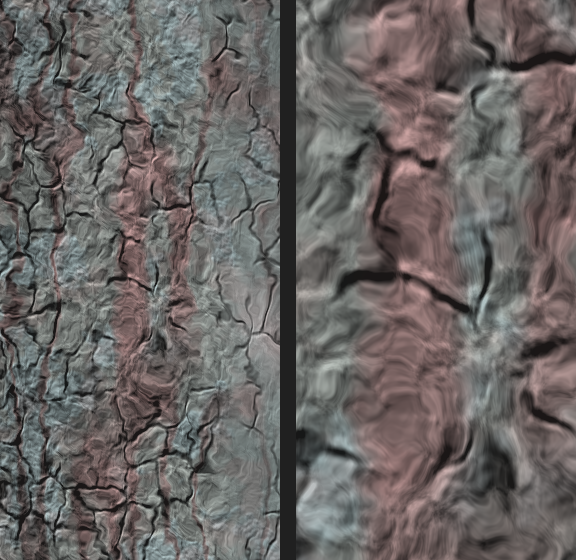
Left: the whole. Right: its middle third, enlarged.
A WebGL 1 fragment shader for this texture:

```glsl
precision highp float;
// Weathered tree bark: warped cell plates split by dark cracks and long
// reddish furrows, overgrown by flaky blue-grey lichen. A height field is
// lit from above; the right flank is smoother, with fine upright streaks.

uniform vec2 u_resolution;

#define PLATE_SCALE vec2(9.0, 6.5)
#define FURROW_SCALE vec2(9.0, 0.95)
#define GRAIN_SCALE vec2(46.0, 36.0)
#define FLAKE_SCALE 52.0
#define LIGHT_STEP vec2(-0.003, 0.007)
#define BASE_TONE 0.465
#define GRAIN_CONTRAST 0.50
#define RELIEF_CONTRAST 0.34
#define CRACK_DEPTH 0.23
#define FURROW_DEPTH 0.11

struct Bark {
  float height;
  float grain;
  float crack;
  float furrow;
  float lichen;
};

float hash(vec2 p) {
  return fract(sin(dot(p, vec2(127.1, 311.7))) * 43758.5);
}

float noise(vec2 p) {
  vec2 i = floor(p);
  vec2 f = fract(p);
  f = f * f * (3.0 - 2.0 * f);
  return mix(mix(hash(i), hash(i + vec2(1.0, 0.0)), f.x),
             mix(hash(i + vec2(0.0, 1.0)), hash(i + vec2(1.0)), f.x), f.y);
}

float fbm(vec2 p) {
  float sum = 0.0;
  float amp = 0.533;
  for (int i = 0; i < 4; i++) {
    sum += amp * noise(p);
    p = mat2(0.96, 0.28, -0.28, 0.96) * p * 2.03 + 17.3;
    amp *= 0.5;
  }
  return sum;
}

// Distances to the nearest and second nearest scattered cell centre
vec2 cells(vec2 p) {
  vec2 base = floor(p);
  vec2 nearest = vec2(8.0);
  for (int y = -1; y <= 1; y++) {
    for (int x = -1; x <= 1; x++) {
      vec2 id = base + vec2(float(x), float(y));
      float d = length(id + vec2(hash(id), hash(id + 53.7)) - p);
      nearest.y = min(nearest.y, max(nearest.x, d));
      nearest.x = min(nearest.x, d);
    }
  }
  return nearest;
}

// Smooth flank on the right side of the trunk
float flank(vec2 p) {
  return smoothstep(0.6, 0.95, p.x + 0.25 * (noise(p * 4.0) - 0.5));
}

Bark bark(vec2 p) {
  Bark b;
  float smoothSide = flank(p);
  vec2 coarse = vec2(fbm(p * vec2(8.0, 6.0)), fbm(p * 7.0 + 31.0)) - 0.5;
  vec2 fine = vec2(noise(p * 38.0), noise(p * 38.0 + 71.0)) - 0.5;
  vec2 w = p + 0.13 * coarse + 0.014 * fine;

  // Broken cracks between plates, and long upright furrows
  vec2 plate = cells(w * PLATE_SCALE);
  float broken = smoothstep(0.35, 0.6, noise(p * vec2(11.0, 8.0) + 5.0));
  b.crack = (1.0 - smoothstep(0.01, 0.17, plate.y - plate.x)) * broken;
  float valley = abs(noise(w * FURROW_SCALE + 3.0) - 0.5);
  b.furrow = (1.0 - smoothstep(0.01, 0.13, valley)) * (1.0 - 0.6 * smoothSide);

  // Rough grain, turning to upright streaks on the flank
  float streaks = fbm(w * vec2(48.0, 9.0));
  b.grain = mix(fbm(w * GRAIN_SCALE), streaks, 0.55 * smoothSide);

  // Lichen colonies of small rounded flakes
  float colony = fbm(p * vec2(7.5, 6.5) + 90.0) - 0.12 * smoothSide;
  b.lichen = smoothstep(0.5, 0.6, colony + 0.12 * fine.x) * (1.0 - 0.6 * b.furrow);
  float flake = 0.55 - cells((p + 0.012 * fine) * FLAKE_SCALE).x;

  b.height = b.grain * mix(1.0, 0.75, smoothSide) - 0.5 * b.crack
           - 0.3 * b.furrow + b.lichen * (0.2 + 0.55 * flake);
  return b;
}

float glow(vec2 p, vec2 centre, vec2 size) {
  vec2 d = (p - centre) / size;
  return exp(-dot(d, d));
}

void main() {
  vec2 p = gl_FragCoord.xy / u_resolution.x;
  Bark b = bark(p);
  float relief = b.height - bark(p + LIGHT_STEP).height;
  float smoothSide = flank(p);
  float centre = glow(p, vec2(0.46, 1.25), vec2(0.26, 0.8));

  // Tone from grain, relief, hollows and broad daylight
  float tone = BASE_TONE + GRAIN_CONTRAST * (b.grain - 0.5) * (1.0 - 0.35 * smoothSide);
  tone += RELIEF_CONTRAST * relief + 0.03 * b.lichen;
  tone -= CRACK_DEPTH * b.crack * (1.0 - 0.25 * smoothSide);
  tone -= FURROW_DEPTH * b.furrow * (1.35 - centre);
  tone += 0.16 * (fbm(p * 3.5 + 12.0) - 0.5) - 0.06 * (1.0 - smoothstep(0.0, 0.45, p.x));

  // Soft sun patches
  vec2 slant = p + vec2(0.0, 0.7 * (p.x - 0.93));
  float sun = glow(slant, vec2(0.95, 0.82), vec2(0.12, 0.14));
  sun += 0.7 * glow(p, vec2(0.0, 0.1), vec2(0.05, 0.12));
  sun += 0.4 * glow(p, vec2(0.38, 1.36), vec2(0.16, 0.14));
  tone = clamp(tone + 0.13 * sun, 0.09, 0.74);

  // Grey-green bark, blue-grey lichen, red-brown furrows
  vec3 tint = mix(vec3(0.98, 1.02, 0.99), vec3(0.95, 1.03, 1.02), smoothSide);
  tint = mix(tint, vec3(0.91, 1.03, 1.05), 0.8 * b.lichen);
  float rust = b.furrow * (0.6 + 0.4 * centre) + 0.25 * smoothstep(0.5, 0.7, fbm(p * 9.0 + 44.0));
  tint = mix(tint, vec3(1.18, 0.94, 0.93), clamp(rust, 0.0, 1.0));
  tint = mix(tint, vec3(1.04, 1.0, 1.0), min(0.7 * sun, 1.0));
  gl_FragColor = vec4(tone * tint, 1.0);
}
```
